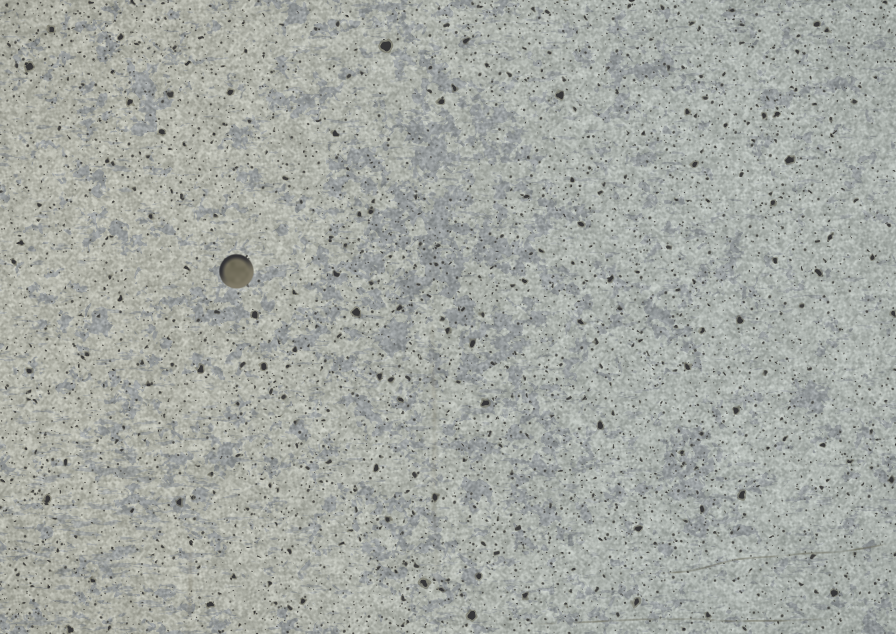
Reproduce this texture procedurally as a WebGL 2 fragment shader.

```glsl
#version 300 es
precision highp float;

uniform vec2 u_resolution;
out vec4 fragColor;

// Lengths are fractions of the canvas height
const vec3 PALE_WARM = vec3(0.705, 0.710, 0.668);
const vec3 PALE_COOL = vec3(0.682, 0.707, 0.688);
const vec3 FILM_GREY = vec3(0.555, 0.575, 0.590);
const vec3 PIT_DARK = vec3(0.20, 0.20, 0.21);
const vec3 PIT_RIM = vec3(0.36, 0.35, 0.28);
const vec3 STAIN = vec3(0.50, 0.48, 0.41);
const vec2 HOLE_CENTER = vec2(0.373, 0.572);
const float HOLE_RADIUS = 0.027;
const float FILM_STRENGTH = 0.78;
const float GRAIN = 0.16;
const float MOTTLE = 0.17;
const float STREAK = 0.05;

float hash(vec2 p) {
    vec3 q = fract(vec3(p.xyx) * 0.1031);
    q += dot(q, q.yzx + 33.33);
    return fract((q.x + q.y) * q.z);
}

float noise(vec2 p) {
    vec2 i = floor(p), f = fract(p);
    f = f * f * (3.0 - 2.0 * f);
    return mix(mix(hash(i), hash(i + vec2(1, 0)), f.x),
               mix(hash(i + vec2(0, 1)), hash(i + vec2(1, 1)), f.x), f.y);
}

// Rotated octaves, mean 0.5
float fbm(vec2 p, float gain) {
    float sum = 0.0, total = 0.0, amp = 1.0;
    for (int i = 0; i < 4; i++) {
        sum += amp * noise(p);
        total += amp;
        p = mat2(1.6, 1.2, -1.2, 1.6) * p + 11.7;
        amp *= gain;
    }
    return sum / total;
}

// Soft elliptical region of influence
float region(vec2 p, vec2 center, vec2 size) {
    vec2 q = (p - center) / size;
    return exp(-dot(q, q));
}

// One jittered pit per cell; returns core coverage and rim coverage
vec2 pits(vec2 p, float cell, float density, float radius, float seed, float px) {
    vec2 g = mat2(0.88, 0.47, -0.47, 0.88) * p / cell + seed;
    vec2 id = floor(g);
    vec2 center = 0.2 + 0.6 * vec2(hash(id + 17.0), hash(id + 59.0));
    float pick = hash(id + 101.0);
    float size = radius * mix(0.45, 1.0, pick * pick);
    vec2 offset = (fract(g) - center) * cell;
    float d = length(offset * vec2(1.0, mix(0.8, 1.3, hash(id + 211.0))));
    float present = step(hash(id + 151.0), density);
    return present * clamp(0.5 + (vec2(size, size * 1.5) - d) / px, 0.0, 1.0);
}

// Thin sloping scratch that fades at both ends
float scratch(vec2 p, vec2 a, vec2 b, float width, float px) {
    float t = (p.x - a.x) / (b.x - a.x);
    float y = mix(a.y, b.y, t) + 0.012 * (noise(vec2(p.x * 12.0, a.y * 90.0)) - 0.5);
    float ends = smoothstep(0.0, 0.2, t) * smoothstep(1.0, 0.8, t);
    return ends * smoothstep(width + px, 0.0, abs(p.y - y)) * noise(p * 60.0);
}

void main() {
    float px = 1.0 / u_resolution.y;
    vec2 p = gl_FragCoord.xy * px;
    float aspect = u_resolution.x * px;

    // Pale ground, warm to cool from left to right
    vec3 color = mix(PALE_WARM, PALE_COOL, smoothstep(0.1, 0.8, p.x / aspect));

    // Small ragged flakes of grey film, densest down the middle
    float middle = region(p, vec2(0.66, 0.66), vec2(0.22, 0.30));
    float lower = region(p, vec2(0.72, 0.22), vec2(0.30, 0.26));
    float aroundHole = region(p, vec2(0.33, 0.55), vec2(0.08, 0.12));
    float brushed = region(p, vec2(0.20, 0.20), vec2(0.13, 0.15));
    float bias = 0.12 * middle + 0.07 * lower + 0.07 * aroundHole - 0.13;
    vec2 ragged = p + 0.008 * (vec2(noise(p * 90.0), noise(p * 90.0 + 51.0)) - 0.5);
    float blotch = fbm(ragged * vec2(38.0, 44.0) + 3.0, 0.75);
    blotch += 0.16 * (noise(p * 13.0 + 8.0) - 0.5);
    float film = smoothstep(-0.03, 0.05, blotch - 0.5 + bias);
    float lines = fbm(p * vec2(30.0, 120.0) + 40.0, 0.65);
    film = max(film, 0.8 * smoothstep(0.50, 0.62, lines - 0.14 + 0.16 * brushed));
    color = mix(color, FILM_GREY, film * FILM_STRENGTH);

    // Mottling, horizontal brush streaks and grain
    vec2 turned = mat2(0.8, 0.6, -0.6, 0.8) * p;
    float shade = MOTTLE * (fbm(turned * 70.0 + 70.0, 0.8) - 0.53);
    shade += STREAK * (noise(p * vec2(30.0, 260.0)) - 0.5);
    shade += GRAIN * (noise(turned * 290.0 + 9.0) - 0.5);
    shade -= 0.04 * smoothstep(0.45, 0.75, length(p / vec2(aspect, 1.0) - 0.5));
    color += shade;

    // Vertical stains and scratches
    float drip = region(p, vec2(0.68 + 0.01 * noise(p * 9.0), 0.30), vec2(0.004, 0.22));
    drip += region(p, vec2(0.29 + 0.015 * noise(p * 11.0), 0.08), vec2(0.004, 0.10));
    color = mix(color, STAIN, 0.4 * drip * noise(p * 50.0));
    float marks = scratch(p, vec2(0.98, 0.09), vec2(1.45, 0.15), 0.0012, px);
    marks += scratch(p, vec2(0.80, 0.01), vec2(1.35, 0.03), 0.0012, px);
    color = mix(color, PIT_RIM, min(marks, 1.0) * 0.6);

    // Air pits in five sizes, with warped outlines
    vec2 warp = vec2(noise(p * 150.0), noise(p * 150.0 + 31.0)) - 0.5;
    vec2 q = p + 0.006 * warp;
    float crowd = 0.35 + 1.3 * noise(p * 5.0 + 5.0);
    vec2 pit = 0.55 * pits(p, 0.010, 0.26 * crowd, 0.0014, 510.0, px);
    pit = max(pit, 0.8 * pits(p, 0.015, 0.32 * crowd, 0.0019, 3.0, px));
    pit = max(pit, 0.9 * pits(q, 0.026, 0.28 * crowd, 0.0029, 130.0, px));
    pit = max(pit, pits(q, 0.060, 0.30 * crowd, 0.0050, 260.0, px));
    pit = max(pit, pits(q, 0.150, 0.32, 0.0072, 390.0, px));
    color = mix(color, PIT_RIM, pit.y * 0.5);
    color = mix(color, PIT_DARK, pit.x * 0.95);

    // Round recess: lit lip, shaded upper wall, paler floor
    vec2 h = (p - HOLE_CENTER) / HOLE_RADIUS;
    float r = length(h), soft = px / HOLE_RADIUS;
    float facing = dot(h, vec2(-0.5, 0.86)) / max(r, 0.01);
    color += 0.07 * smoothstep(0.25, 0.0, abs(r - 1.1)) * smoothstep(0.3, -0.8, facing);
    vec3 wall = mix(STAIN, PIT_DARK, smoothstep(-0.7, 0.6, facing));
    vec3 bottom = mix(PIT_RIM, STAIN, 0.4 + 0.5 * noise(p * 120.0) - 0.25 * h.y);
    vec3 recess = mix(bottom, wall, smoothstep(0.6, 0.9, r));
    color = mix(color, recess, smoothstep(1.0 + soft, 1.0 - soft, r));

    fragColor = vec4(clamp(color, 0.0, 1.0), 1.0);
}
```
